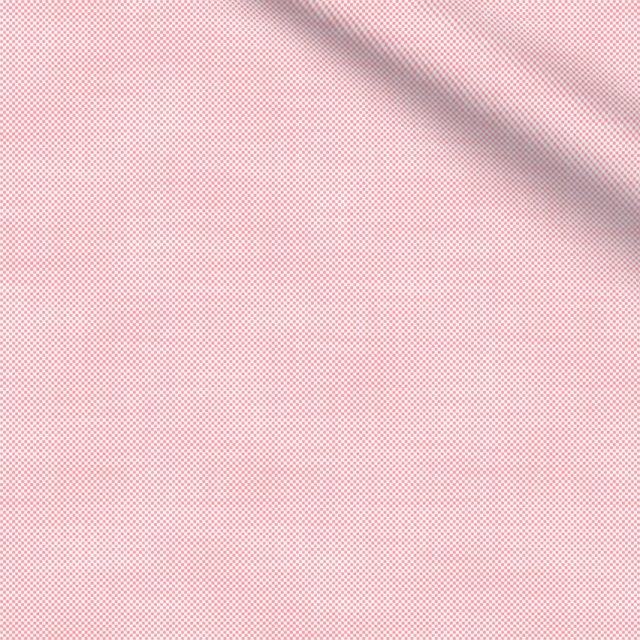
Reproduce this texture procedurally as a three.js fragment shader.

```glsl
varying vec2 vUv;

const float TAU = 6.2831853;
const vec2 REPEATS = vec2(106.0, 104.0);
const vec3 WHITE_YARN = vec3(0.965, 0.965, 0.975);
const vec3 PINK_YARN = vec3(0.965, 0.595, 0.625);
const vec3 FOLD_TINT = vec3(0.74, 0.735, 0.755);

float hash(vec2 p) {
  return fract(sin(dot(p, vec2(127.1, 311.7))) * 43758.545);
}

// Signed distance to the line through a and b, positive above it
float lineSide(vec2 p, vec2 a, vec2 b) {
  vec2 along = normalize(b - a);
  return dot(p - a, vec2(-along.y, along.x));
}

// Soft ridge with a separate falloff on each side
float ridge(float side, float below, float above) {
  float t = side / (side < 0.0 ? below : above);
  return exp(-t * t);
}

// Yarn thickness changing slowly along one thread
float slub(float thread, float along, float seed) {
  float phase = hash(vec2(thread, seed)) * TAU;
  float drift = sin(along * 19.0 + phase) + 0.6 * sin(along * 43.0 + phase * 2.3);
  return 0.5 * drift + hash(vec2(thread, seed + 7.0)) - 0.5;
}

// Broad uneven dye
float mottle(vec2 p) {
  float a = sin(p.x * 17.0 + 2.0 * sin(p.y * 11.0));
  float b = sin(p.y * 31.0 + 1.7 * sin(p.x * 13.0 + 1.0));
  return 0.5 * (a + b);
}

// Rare short lint fibres, one candidate point per cell
float lint(vec2 p, float cells, float rarity) {
  vec2 cell = floor(p * cells);
  vec2 centre = 0.3 + 0.4 * vec2(hash(cell), hash(cell + 17.0));
  vec2 offset = (fract(p * cells) - centre) * vec2(1.0, 2.2);
  float present = step(rarity, hash(cell + 41.0));
  return present * (1.0 - smoothstep(0.06, 0.2, length(offset)));
}

// Share of pink yarn in a soft checked weave
float weave(vec2 p, vec2 repeats, float contrast) {
  vec2 q = p * repeats;
  vec2 thread = floor(q * 2.0);
  float check = sin(q.x * TAU) * sin(q.y * TAU);
  float knot = 1.0 + 0.3 * (hash(thread) - 0.5);
  float wear = 0.06 * slub(thread.y, p.x, 3.0) + 0.04 * slub(thread.x, p.y, 29.0);
  return 0.41 + contrast * knot * check + wear + 0.045 * mottle(p);
}

void main() {
  // Two diagonal folds, widening toward the right
  float spread = mix(0.65, 1.25, smoothstep(0.4, 1.0, vUv.x));
  float mainSide = lineSide(vUv, vec2(0.44, 1.0), vec2(1.0, 0.655));
  float minorSide = lineSide(vUv, vec2(0.68, 1.0), vec2(1.0, 0.81));
  float mainFold = ridge(mainSide, 0.056 * spread, 0.036 * spread);
  float minorFold = ridge(minorSide, 0.022 * spread, 0.030 * spread);
  float minorDepth = 0.2 + 0.25 * smoothstep(0.7, 1.0, vUv.x);
  float shade = clamp(mainFold + minorDepth * minorFold, 0.0, 1.0);

  // The cloth turns away at the folds, bending its threads
  vec2 cloth = vUv + vec2(0.006, 0.011) * (mainFold - 0.5 * minorFold);
  float contrast = mix(0.74, 0.50, shade);
  float pink = clamp(weave(cloth, REPEATS, contrast), 0.0, 1.0);

  vec3 color = mix(WHITE_YARN, PINK_YARN, pink);
  color = mix(color, WHITE_YARN, 0.7 * lint(vUv, 36.0, 0.997));
  color *= mix(vec3(1.0), FOLD_TINT, shade);
  gl_FragColor = vec4(color, 1.0);
}
```
